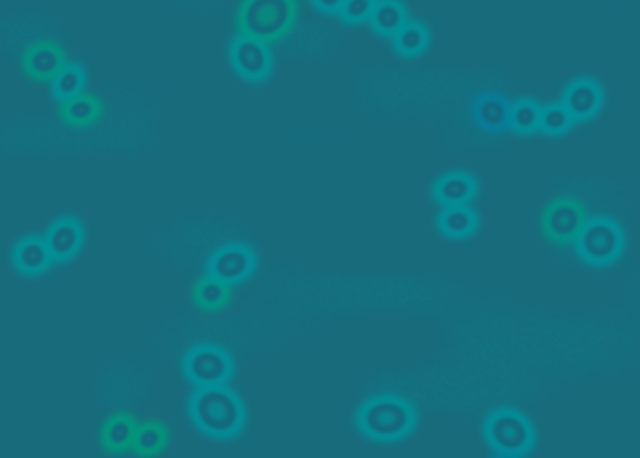
Reproduce this texture procedurally as a Shadertoy shader.

```glsl
float hash(vec2 p) {
    return fract(sin(dot(p, vec2(127.1, 311.7))) * 43758.5453);
}

float noise(vec2 p) {
    vec2 i = floor(p), f = fract(p);
    f = f * f * (3.0 - 2.0 * f);
    return mix(mix(hash(i), hash(i + vec2(1, 0)), f.x),
               mix(hash(i + vec2(0, 1)), hash(i + vec2(1, 1)), f.x), f.y);
}

// Approximate signed distance to a tilted ellipse
float ellipse(vec2 p, float radius, float stretch, float tilt) {
    float c = cos(tilt), s = sin(tilt);
    p = mat2(c, -s, s, c) * p;
    return length(p * vec2(1.0 / stretch, stretch)) - radius;
}

float bell(float x, float width) {
    return exp(-x * x / (width * width));
}

void mainImage(out vec4 fragColor, in vec2 fragCoord) {
    vec2 p = fragCoord / iResolution.y;
    float aspect = iResolution.x / iResolution.y;

    // Flat background with faint grainy smudges
    vec3 color = vec3(0.092, 0.418, 0.482);
    float smudge = smoothstep(0.6, 0.95, noise(p * vec2(5.0, 9.0) + 3.7));
    float grain = noise(p * 170.0);
    color += vec3(-0.025, 0.035, 0.025) * smudge * (0.3 + 0.7 * grain);

    vec3 haloSum = vec3(0.0);
    float weight = 0.0001, clear = 1.0, rim = 0.0;

    // Short bending chains of cells, one per jittered grid square
    for (int k = 0; k < 12; k++) {
        vec2 id = vec2(k % 4, k / 4);
        vec2 jitter = vec2(hash(id + 1.3), hash(id + 5.9));
        vec2 center = (id + 0.15 + 0.7 * jitter) * vec2(aspect / 4.0, 1.0 / 3.0);
        float heading = 6.283 * hash(id + 9.1);
        float greenness = smoothstep(0.5, 0.95, hash(id + 2.7) + 0.35 - 0.16 * id.x);
        int count = 1 + int(4.0 * hash(id + 7.7));
        float lastRadius = 0.0;

        for (int j = 0; j < count; j++) {
            vec2 key = id * 3.1 + float(j) * 17.3;
            float size = hash(key + 4.4);
            float radius = mix(0.014, 0.04, size * size);
            if (j > 0) {
                heading += 1.6 * (hash(key + 8.2) - 0.5);
                center += (lastRadius + radius + 0.036) * vec2(cos(heading), sin(heading));
            }
            lastRadius = radius;

            float stretch = 1.0 + 0.16 * hash(key + 6.6);
            float d = ellipse(p - center, radius, stretch, 2.4 * hash(key + 3.5) - 1.2);

            // Soft halo outside, paler filling inside, dark rim between
            float halo = 0.85 * bell(d - 0.012, d > 0.012 ? 0.017 : 0.014);
            float filling = 0.65 * (1.0 - smoothstep(-0.028, -0.006, d));
            float glow = max(halo, filling);

            float tint = hash(key + 0.8);
            vec3 cool = mix(vec3(0.0, 0.565, 0.6), vec3(0.02, 0.49, 0.6), step(0.88, tint));
            vec3 hue = mix(cool, vec3(0.0, 0.595, 0.475), greenness * smoothstep(0.05, 0.4, tint));
            haloSum += hue * glow;
            weight += glow;
            clear *= 1.0 - glow;
            rim = max(rim, 0.75 * bell(d + 0.004, 0.0075));
        }
    }

    color = mix(color, haloSum / weight, 1.0 - clear);
    color = mix(color, vec3(0.06, 0.405, 0.485), rim);
    fragColor = vec4(color, 1.0);
}
```
